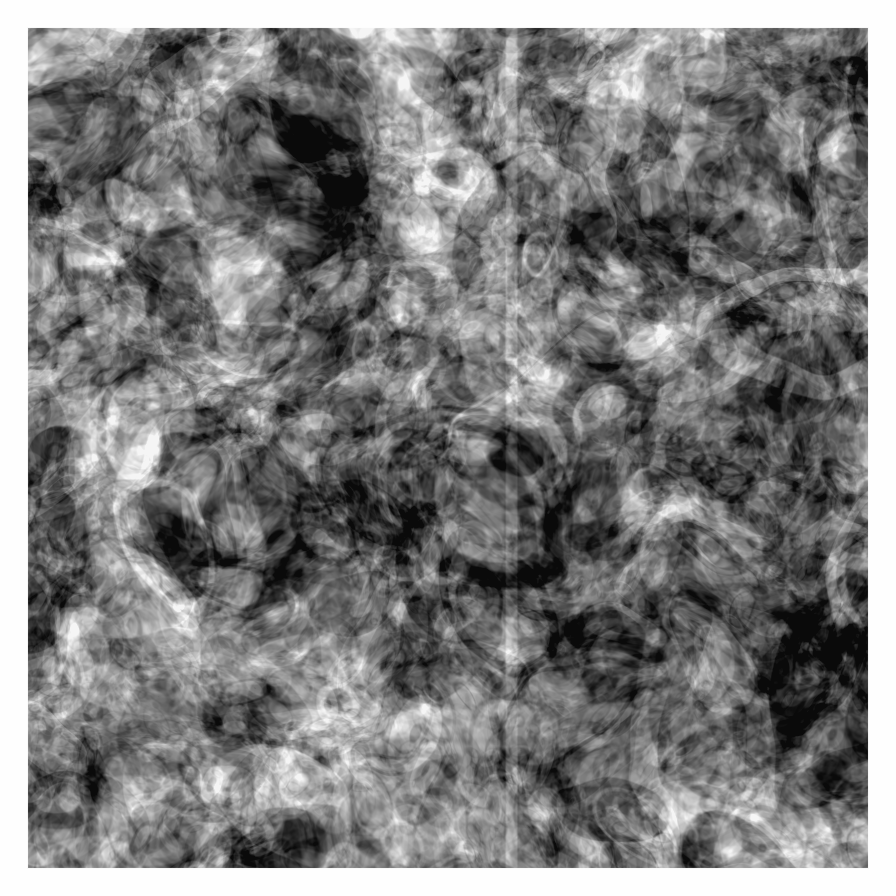
Reproduce this texture procedurally as a three.js fragment shader.

```glsl
// Grey cloud of overlapping translucent discs, rings and hairlines in a white frame.
varying vec2 vUv;

vec4 hash4(vec3 seed) {
  vec4 h = fract(seed.xyzx * vec4(0.1031, 0.1030, 0.0973, 0.1099));
  h += dot(h, h.wzxy + 33.33);
  return fract((h.xxyz + h.yzzw) * h.zywx);
}

// Smooth value noise, two independent channels from 0 to 1
vec2 noise(vec2 p) {
  vec2 cell = floor(p);
  vec2 f = fract(p);
  f = f * f * (3.0 - 2.0 * f);
  vec2 low = mix(hash4(vec3(cell, 71.0)).xy, hash4(vec3(cell + vec2(1.0, 0.0), 71.0)).xy, f.x);
  vec2 high = mix(hash4(vec3(cell + vec2(0.0, 1.0), 71.0)).xy, hash4(vec3(cell + 1.0, 71.0)).xy, f.x);
  return mix(low, high, f.y);
}

vec2 rotate(vec2 p, float angle) {
  float c = cos(angle);
  float s = sin(angle);
  return vec2(c * p.x - s * p.y, s * p.x + c * p.y);
}

// One octave of light and dark elliptical discs and rings, one per grid cell
float ringLayer(vec2 p, float frequency, float layer) {
  vec2 grid = rotate(p, layer * 1.7) * frequency + layer * 13.7 + 140.0;
  vec2 cell = floor(grid);
  float blur = 0.0021 * frequency;
  float sum = 0.0;
  for (int y = -1; y <= 1; y++) {
    for (int x = -1; x <= 1; x++) {
      vec2 id = cell + vec2(float(x), float(y));
      vec4 place = hash4(vec3(id, layer));
      vec4 style = hash4(vec3(id, layer + 37.0));
      vec2 q = rotate(grid - id - place.xy, style.x * 6.2832);
      q.y *= 1.0 + 1.2 * style.y;
      float dist = length(q);
      float radius = mix(0.35, 0.95, place.z);
      float hole = radius * (1.2 * place.w - 0.3);
      float ring = smoothstep(-blur, blur, radius - dist) * smoothstep(-blur, blur, dist - hole);
      sum += ring * (2.0 * style.z - 1.0);
    }
  }
  return sum;
}

// Long thin wavering curves, mostly dark
float hairlines(vec2 p) {
  float sum = 0.0;
  for (int i = 0; i < 20; i++) {
    float id = float(i);
    vec4 h = hash4(vec3(id, 5.0, 11.0));
    vec2 q = rotate(p - 0.5, h.x * 6.2832);
    float wave = (noise(vec2(q.x * 7.0 + 20.0, id + 3.0)).x - 0.5) * 0.25 * h.z;
    float dist = abs(q.y - (h.y - 0.5) - wave);
    float fade = smoothstep(0.3, 0.7, noise(vec2(q.x * 6.0 + 50.0, id + 30.0)).y);
    sum += fade * (1.0 - smoothstep(0.0008, 0.003, dist)) * (h.w - 0.7);
  }
  return sum;
}

void main() {
  vec2 p = vUv;
  vec2 warped = p + 0.04 * (noise(p * 8.0 + 9.0) - 0.5) + 0.012 * (noise(p * 25.0 + 4.0) - 0.5);

  // Cloud: broad shading plus octaves of shapes
  float cloud = 0.0;
  float frequency = 6.0;
  float weight = 1.0;
  for (int i = 0; i < 12; i++) {
    cloud += weight * ringLayer(warped, frequency, float(i));
    frequency *= 1.27;
    weight *= 0.92;
  }
  float broad = noise(p * 4.0 + 2.0).x + 0.8 * noise(p * 8.0 + 31.0).y - 0.9;
  float grey = 0.435 + 0.165 * cloud + 0.22 * broad;
  grey += 0.1 * hairlines(p);

  // Faint upright and level streaks
  grey += 0.05 * (noise(vec2(p.x * 150.0, p.y * 2.0)).x - 0.5);
  grey += 0.05 * (noise(vec2(p.x * 2.0, p.y * 150.0 + 50.0)).y - 0.5);

  // Bright upright band right of the centre
  float band = 1.0 - smoothstep(0.005, 0.008, abs(p.x - 0.571));
  grey += band * (0.09 + 0.07 * noise(vec2(3.0, p.y * 9.0)).x);

  // White frame
  vec2 fromCentre = abs(p - 0.5);
  float frame = smoothstep(0.468, 0.4695, max(fromCentre.x, fromCentre.y));
  grey = mix(clamp(grey, 0.04, 0.96), 0.995, frame);
  gl_FragColor = vec4(vec3(grey), 1.0);
}
```
